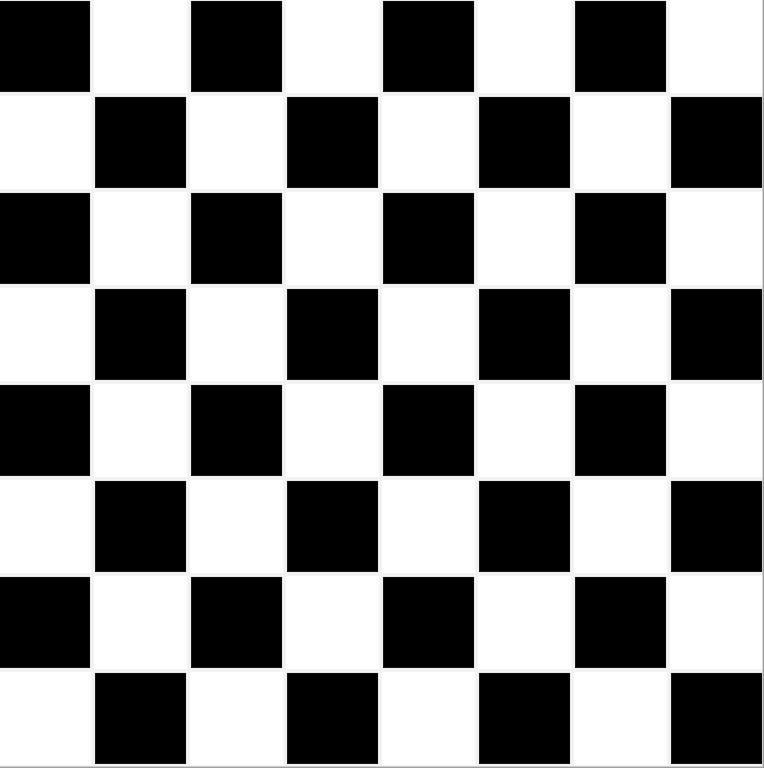
Give the GLSL for this pattern, as a Shadertoy shader.

```glsl
// Black and white checkerboard, eight by eight, with pale seams and a thin grey edge.

// Signed distance to a square of the given half size
float squareDistance(vec2 p, float halfSize) {
    vec2 d = abs(p) - halfSize;
    return length(max(d, 0.0)) + min(max(d.x, d.y), 0.0);
}

void mainImage(out vec4 fragColor, in vec2 fragCoord) {
    // Eight cells to the canvas height, nudged left and up
    vec2 grid = fragCoord / iResolution.y * 8.0 + vec2(0.036, -0.016);
    float pixel = 8.0 / iResolution.y;
    vec2 cell = floor(grid);
    vec2 local = fract(grid) - 0.5;

    // Pale seams between cells
    float seamDistance = 0.5 - max(abs(local.x), abs(local.y));
    float seam = 1.0 - smoothstep(0.012 - 0.5 * pixel, 0.012 + 0.5 * pixel, seamDistance);
    vec3 color = mix(vec3(1.0), vec3(0.945), seam);

    // Inset black squares on alternate cells
    float isDark = mod(cell.x + cell.y, 2.0);
    float square = squareDistance(local, 0.474);
    float ink = 1.0 - smoothstep(-0.75 * pixel, 0.75 * pixel, square);
    color = mix(color, vec3(0.0), ink * isDark);

    // Grey hairline along the right and bottom edges
    float edgeDistance = min(iResolution.x - fragCoord.x, fragCoord.y) / iResolution.y * 8.0;
    float hairline = 1.0 - smoothstep(0.015 - 0.5 * pixel, 0.015 + 0.5 * pixel, edgeDistance);
    color = mix(color, min(color, vec3(0.62)), hairline);

    fragColor = vec4(color, 1.0);
}
```
